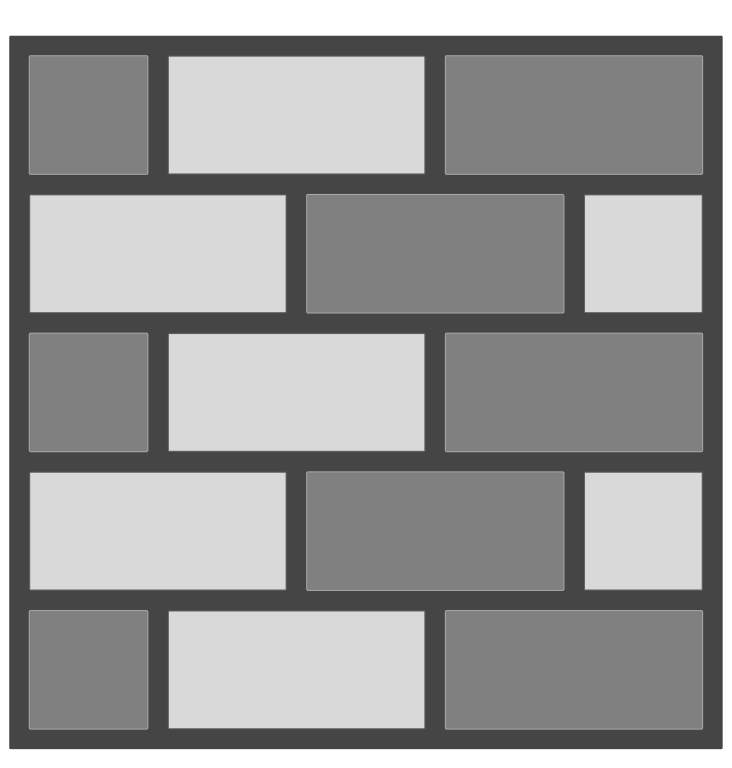
A Shadertoy shader for this pattern:

```glsl
// A square panel of running-bond brickwork: five courses of alternating grey and
// pale bricks, with half bricks at the ends, in dark mortar on a white ground.
// Each brick is found from its course and index, then drawn as a rounded box.

const float MODULE = 0.1806;               // course pitch, in canvas heights
const vec2  ORIGIN = vec2(0.025, 0.0375);  // lower left of the brick grid
const float COUNT = 5.0;                   // modules across and down
const float HALF_JOINT = 0.0718;           // half the mortar width, in modules
const float CORNER = 0.011;
const float RIM = 0.0075;

const vec3 GROUND = vec3(1.0);
const vec3 MORTAR = vec3(0.27);
const vec3 GREY_FILL = vec3(0.50);
const vec3 GREY_RIM = vec3(0.65);
const vec3 PALE_FILL = vec3(0.85);
const vec3 PALE_RIM = vec3(0.39);

// Signed distance to a rounded box given by two opposite corners
float roundedBox(vec2 p, vec2 low, vec2 high, float radius) {
    vec2 d = abs(p - 0.5 * (low + high)) - 0.5 * (high - low) + radius;
    return length(max(d, 0.0)) + min(max(d.x, d.y), 0.0) - radius;
}

// Coverage of a shape, softened over one pixel
float coverage(float dist, float pixel) {
    return clamp(0.5 - dist / pixel, 0.0, 1.0);
}

// Lays the brick under p over the base colour
vec3 layBrick(vec3 base, vec2 p, float pixel) {
    float course = clamp(floor(p.y), 0.0, COUNT - 1.0);
    float shift = 1.0 - mod(course, 2.0);
    float x = clamp(p.x, 0.0, COUNT - 0.001);
    float index = floor((x + shift) * 0.5);
    float left = 2.0 * index - shift;

    // End bricks are cut to the panel
    vec2 low = vec2(max(left, 0.0), course) + HALF_JOINT;
    vec2 high = vec2(min(left + 2.0, COUNT), course + 1.0) - HALF_JOINT;

    bool pale = mod(index + course, 2.0) > 0.5;
    float grow = pale ? 0.0 : 0.003;
    float dist = roundedBox(p, low, high, CORNER) - grow;

    vec3 color = mix(base, pale ? PALE_RIM : GREY_RIM, coverage(dist, pixel));
    return mix(color, pale ? PALE_FILL : GREY_FILL, coverage(dist + RIM, pixel));
}

void mainImage(out vec4 fragColor, in vec2 fragCoord) {
    vec2 p = (fragCoord / iResolution.y - ORIGIN) / MODULE;
    float pixel = 1.0 / (iResolution.y * MODULE);

    // Mortar panel, one half joint larger than the grid
    float panel = roundedBox(p, vec2(-HALF_JOINT), vec2(COUNT + HALF_JOINT), CORNER);
    vec3 color = mix(GROUND, MORTAR, coverage(panel, pixel));

    color = layBrick(color, p, pixel);
    fragColor = vec4(color, 1.0);
}
```
